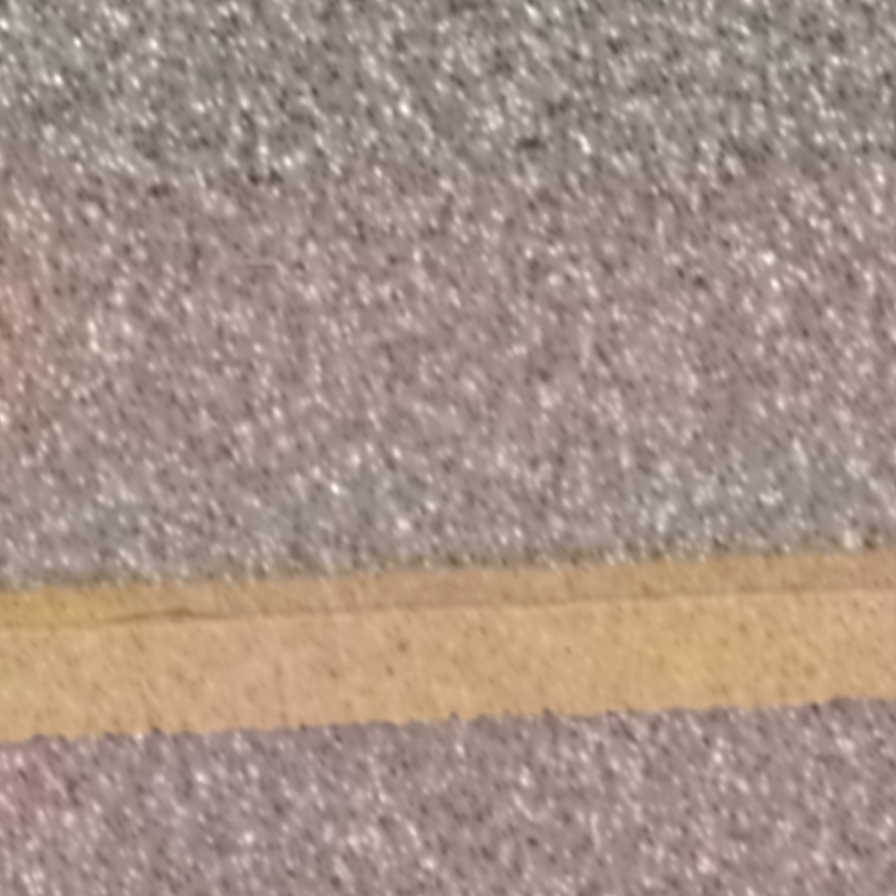
A Shadertoy shader for this texture:

```glsl
// Speckled grey-pink asphalt crossed by a worn, slightly tilted ochre painted stripe.

vec2 hash2(vec2 p) {
    vec3 q = fract(p.xyx * vec3(0.1031, 0.1030, 0.0973));
    q += dot(q, q.yzx + 33.33);
    return fract((q.xx + q.yz) * q.zy);
}

// Cellular noise of soft splats: x = signed grain, y = rare bright chips, z = rare dark pits
vec3 grains(vec2 p) {
    vec2 cell = floor(p);
    vec3 sum = vec3(0.0);
    for (int j = -1; j <= 1; j++) {
        for (int i = -1; i <= 1; i++) {
            vec2 id = cell + vec2(i, j);
            vec2 d = id + hash2(id) - p;
            vec2 tone = hash2(id + 71.7);
            float splat = exp(-4.5 * dot(d, d));
            sum += splat * vec3(tone.x - 0.5, pow(tone.x, 7.0), pow(tone.y, 9.0));
        }
    }
    return sum;
}

// Broad, slow mottling from layered sines
float mottle(vec2 p) {
    float sum = 0.0, amp = 0.5;
    for (int i = 0; i < 4; i++) {
        sum += amp * sin(p.x + 1.7 * sin(p.y * 0.8)) * cos(p.y * 1.1 + sin(p.x * 0.7));
        p = mat2(1.5, 1.1, -1.1, 1.5) * p + 2.3;
        amp *= 0.6;
    }
    return sum;
}

// Soft elliptical spot
float spot(vec2 p, vec2 centre, vec2 radius) {
    vec2 d = (p - centre) / radius;
    return exp(-dot(d, d));
}

void mainImage(out vec4 fragColor, in vec2 fragCoord) {
    vec2 uv = fragCoord / iResolution.xy;

    // Grain stretched along a steep diagonal
    vec2 slant = vec2(dot(uv, vec2(0.87, 0.50)), dot(uv, vec2(-0.50, 0.87)) * 0.62) + 3.0;
    vec3 fine = grains(slant * 125.0);
    vec3 coarse = grains(slant * 84.0 + 19.0);
    vec3 broad = grains(uv * 31.0 + 7.0);
    float clouds = mottle(uv * 9.0);

    // Asphalt: grey top, rosy middle, cool strip above the paint, mauve below
    vec3 road = mix(vec3(0.625, 0.550, 0.520), vec3(0.575, 0.535, 0.495),
                    smoothstep(0.62, 0.94, uv.y + 0.04 * clouds));
    road = mix(road, vec3(0.605, 0.562, 0.530),
               0.7 * spot(uv, vec2(0.5, 0.42 + 0.045 * uv.x), vec2(2.0, 0.08)));
    road = mix(road, vec3(0.625, 0.545, 0.525), 1.0 - smoothstep(0.12, 0.24, uv.y));
    road += vec3(0.040, 0.0, -0.005) * spot(uv, vec2(0.0, 0.63), vec2(0.07, 0.13));
    road += vec3(0.035, -0.005, 0.010) * spot(uv, vec2(0.0, 0.13), vec2(0.08, 0.06));
    road += vec3(-0.020, 0.0, 0.010) * spot(uv, vec2(0.28, 0.10), vec2(0.10, 0.08));
    road += vec3(0.008, -0.004, 0.002) * clouds;

    float relief = 0.19 * fine.x + 0.14 * coarse.x + 0.03 * broad.x;
    float chips = 0.12 * fine.y + 0.14 * coarse.y;
    float pits = 0.08 * fine.z + 0.10 * coarse.z;
    float roughness = 0.90 + 0.30 * smoothstep(0.55, 0.95, uv.y);
    road += roughness * (relief + chips - pits) + 0.004;

    // Isolated cracks and pale stones
    road -= 0.20 * spot(uv, vec2(0.338, 0.702), vec2(0.011, 0.006));
    road -= 0.10 * spot(uv, vec2(0.290, 0.702), vec2(0.025, 0.004));
    road -= 0.22 * spot(uv, vec2(0.595, 0.840), vec2(0.010, 0.008));
    road -= 0.18 * spot(uv, vec2(0.522, 0.992), vec2(0.016, 0.007));
    road += 0.08 * spot(uv, vec2(0.497, 0.530), vec2(0.014, 0.014));
    road += 0.07 * spot(uv, vec2(0.325, 0.822), vec2(0.015, 0.020));
    road += 0.20 * spot(uv, vec2(0.965, 0.588), vec2(0.009, 0.007));

    // Stripe height with its tilt removed and edges frayed by the stones
    float h = uv.y - 0.046 * uv.x;
    float frayed = h + 0.010 * coarse.x + 0.008 * broad.x;
    float stripe = smoothstep(0.168, 0.180, frayed) * (1.0 - smoothstep(0.330, 0.350, frayed));

    // Paint: bright lower body and a browner worn upper strip
    float ridge = h + 0.002 * sin(uv.x * 13.0) * (1.0 - uv.x) + 0.006 * broad.x;
    float worn = smoothstep(0.290, 0.304, ridge);
    vec3 paint = mix(vec3(0.795, 0.655, 0.515), vec3(0.740, 0.605, 0.475), worn);
    paint += vec3(0.0, -0.010, 0.022) * clouds;
    paint += vec3(0.030, 0.025, -0.035) * spot(uv, vec2(0.07, 0.315), vec2(0.08, 0.025));
    paint += vec3(0.010, 0.010, -0.025) * spot(uv, vec2(0.78, 0.265), vec2(0.22, 0.045));
    paint += 0.09 * fine.x + 0.07 * coarse.x + 0.04 * broad.x;
    paint -= vec3(0.04, 0.05, 0.05) * (fine.z + coarse.z);

    // Soft lip between the layers and a short groove at the left
    paint += 0.015 * exp(-pow((ridge - 0.292) / 0.005, 2.0));
    paint -= 0.020 * exp(-pow((ridge - 0.303) / 0.005, 2.0));
    float groove = 0.312 + 0.004 * sin(uv.x * 40.0);
    paint -= vec3(0.09, 0.10, 0.11) * spot(uv, vec2(0.19, groove), vec2(0.06, 0.005));

    // Dim olive fringe above the paint, brownish shadow below it
    road -= vec3(0.015, 0.030, 0.075) * exp(-pow((frayed - 0.347) / 0.013, 2.0));
    road -= vec3(0.015, 0.030, 0.035) * exp(-pow((frayed - 0.168) / 0.011, 2.0));

    fragColor = vec4(clamp(mix(road, paint, stripe), 0.0, 1.0), 1.0);
}
```
